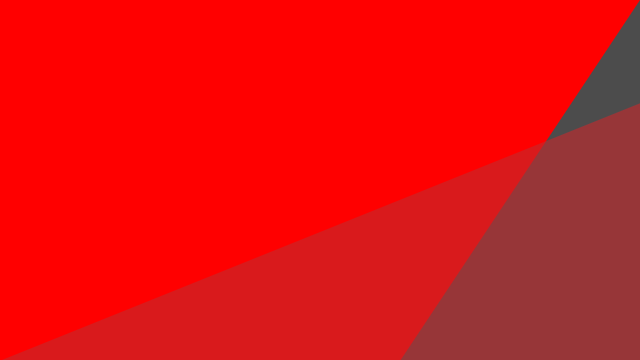
Give the GLSL for this background, as a WebGL 1 fragment shader.

```glsl
precision highp float;

uniform vec2 u_resolution;

const vec3 BASE_RED = vec3(1.0, 0.0, 0.0);
const vec3 WEDGE_GRAY = vec3(0.30, 0.30, 0.30);
const vec3 VEIL_COLOR = vec3(0.762, 0.16, 0.175);
const float VEIL_OPACITY = 0.63;

// Edge endpoints as fractions of the canvas, origin at the lower left
const vec2 WEDGE_START = vec2(0.626, 0.0);
const vec2 WEDGE_END = vec2(1.0, 1.0);
const vec2 VEIL_START = vec2(0.003, 0.0);
const vec2 VEIL_END = vec2(1.0, 0.713);

// Antialiased coverage of the half plane to the right of the line a -> b
float rightOf(vec2 p, vec2 a, vec2 b, float pixel) {
    vec2 dir = normalize(b - a);
    float dist = dot(p - a, vec2(dir.y, -dir.x));
    return clamp(dist / pixel + 0.5, 0.0, 1.0);
}

void main() {
    // Canvas height is one unit, so distances are equal on both axes
    float pixel = 1.0 / u_resolution.y;
    vec2 p = gl_FragCoord.xy * pixel;
    vec2 canvas = vec2(u_resolution.x * pixel, 1.0);

    float wedge = rightOf(p, WEDGE_START * canvas, WEDGE_END * canvas, pixel);
    float veil = rightOf(p, VEIL_START * canvas, VEIL_END * canvas, pixel);

    // Opaque wedge first, then the translucent veil over everything
    vec3 color = mix(BASE_RED, WEDGE_GRAY, wedge);
    color = mix(color, VEIL_COLOR, veil * VEIL_OPACITY);

    gl_FragColor = vec4(color, 1.0);
}
```
